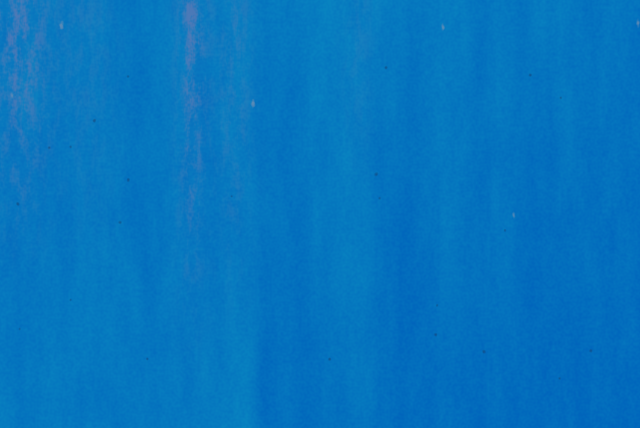
This texture is drawn by a WebGL 1 fragment shader. Its source:

```glsl
precision highp float;
// Weathered blue painted wall with vertical streaks, chalky runs and a few small chips.

#define DEEP_BLUE vec3(0.002, 0.398, 0.735)
#define LIGHT_BLUE vec3(0.028, 0.500, 0.752)
#define CHALK vec3(0.36, 0.475, 0.710)
#define CHIP_PALE vec3(0.50, 0.58, 0.70)
#define CHIP_DARK vec3(0.08, 0.25, 0.45)
#define STREAK_AMOUNT 0.55
#define MOTTLE_AMOUNT 0.34
#define GRAIN_AMOUNT 0.27
#define CHALK_AMOUNT 0.80
#define PALE_DENSITY 0.045
#define DARK_DENSITY 0.06

uniform vec2 u_resolution;

vec2 hash2(vec2 cell) {
  vec3 q = fract(cell.xyx * vec3(0.1031, 0.1030, 0.0973));
  q += dot(q, q.yzx + 33.33);
  return fract((q.xx + q.yz) * q.zy);
}

float cornerSlope(vec2 cell, vec2 offset) {
  float angle = 6.2832 * hash2(cell).x;
  return dot(vec2(cos(angle), sin(angle)), offset);
}

// Gradient noise, roughly -0.7 to 0.7
float gradientNoise(vec2 p) {
  vec2 i = floor(p);
  vec2 f = p - i;
  vec2 w = f * f * f * (f * (f * 6.0 - 15.0) + 10.0);
  float low = mix(cornerSlope(i, f),
                  cornerSlope(i + vec2(1.0, 0.0), f - vec2(1.0, 0.0)), w.x);
  float high = mix(cornerSlope(i + vec2(0.0, 1.0), f - vec2(0.0, 1.0)),
                   cornerSlope(i + 1.0, f - 1.0), w.x);
  return mix(low, high, w.y);
}

// Octaves with a separate frequency for each axis
float fbm(vec2 p) {
  float sum = 0.0;
  float gain = 0.6;
  for (int i = 0; i < 4; i++) {
    sum += gain * gradientNoise(p);
    p = p * 2.03 + 17.3;
    gain *= 0.55;
  }
  return sum;
}

float band(float x, float centre, float width) {
  float d = (x - centre) / width;
  return exp(-d * d);
}

// Sparse ragged flecks, at most one in each grid cell
float flecks(vec2 p, float cellSize, float density, float radius, float stretch) {
  vec2 cell = floor(p / cellSize);
  vec2 pick = hash2(cell + 71.0);
  vec2 centre = (cell + 0.3 + 0.4 * hash2(cell + 23.0)) * cellSize;
  vec2 d = (p - centre) / vec2(1.0, stretch);
  float size = radius * mix(0.4, 1.0, pick.y);
  float edge = length(d) - size * (1.0 + 0.6 * gradientNoise(p * 130.0));
  float soft = 1.2 / u_resolution.y;
  return step(pick.x, density) * (1.0 - smoothstep(-soft, soft, edge));
}

void main() {
  vec2 p = gl_FragCoord.xy / u_resolution.y;
  vec2 uv = gl_FragCoord.xy / u_resolution;

  // Broad tone: lighter left part, deeper right part and lower right corner
  float sway = 0.012 * gradientNoise(vec2(3.0, p.y * 5.0));
  float rightSide = smoothstep(0.39, 0.42, uv.x + sway);
  float tone = mix(0.73, 0.49, rightSide);
  tone += rightSide * (0.46 * (uv.y - 0.45) - 0.14 * smoothstep(0.6, 1.0, uv.x));
  tone += 0.20 * band(uv.x, 0.53, 0.05) + 0.14 * band(uv.x, 0.37, 0.03);
  tone -= 0.12 * band(uv.x, 0.20, 0.06);

  // Vertical streaks, blotches and fine plaster grain
  float streaks = fbm(vec2(p.x * 11.0, p.y * 1.3) + 5.0);
  float mottle = fbm(vec2(p.x * 20.0, p.y * 7.0) + 41.0);
  float grain = gradientNoise(p * 145.0) + 0.7 * gradientNoise(p * 68.0 + 9.0);
  tone += STREAK_AMOUNT * streaks + MOTTLE_AMOUNT * mottle + GRAIN_AMOUNT * grain;
  vec3 color = mix(DEEP_BLUE, LIGHT_BLUE, clamp(tone, 0.0, 1.15));

  // Chalky runs that fade as they descend
  float runs = band(uv.x, 0.030, 0.042) * smoothstep(0.25, 0.95, uv.y);
  runs += band(uv.x, 0.300, 0.022) * smoothstep(0.05, 0.95, uv.y);
  runs += 0.45 * band(uv.x, 0.365, 0.028) * smoothstep(0.15, 0.8, uv.y);
  runs += 0.28 * band(uv.x, 0.13, 0.05) * smoothstep(0.3, 0.9, uv.y);
  runs += 0.20 * band(uv.x, 0.56, 0.025) * smoothstep(0.5, 0.9, uv.y);
  float smear = fbm(vec2(p.x * 46.0, p.y * 15.0) + 83.0);
  float wear = smoothstep(-0.22, 0.45, smear + 0.4 * streaks + 0.20 * grain);
  color = mix(color, CHALK, CHALK_AMOUNT * clamp(runs * (0.08 + wear), 0.0, 1.0));

  // Chips and specks
  float pale = flecks(p, 0.09, PALE_DENSITY, 0.0042, 2.0);
  float dark = flecks(p + 3.7, 0.06, DARK_DENSITY, 0.0034, 1.1);
  color = mix(color, CHIP_DARK, 0.55 * dark);
  color = mix(color, CHIP_PALE, 0.65 * pale);

  gl_FragColor = vec4(color, 1.0);
}
```
